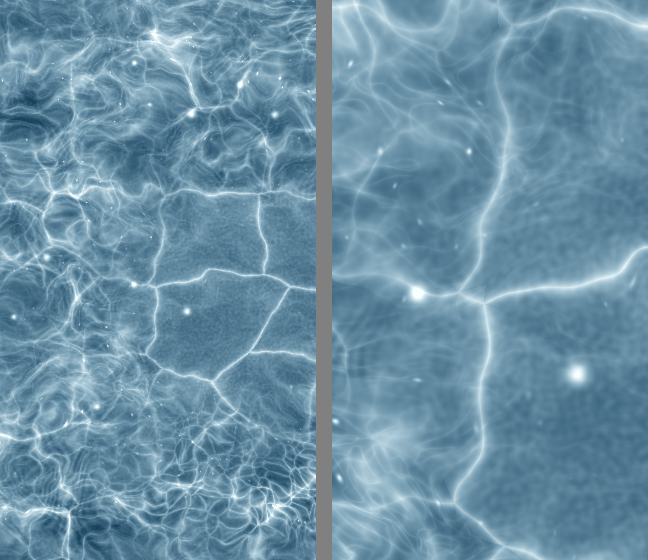
Left, the full canvas; right, a detail of the centre.
Write a Shadertoy shader that draws this texture.

```glsl
// Sunlit pool water: warped cellular caustics over a calm sandy patch,
// pebble-like small cells below, ridged streaks and ripple contours around,
// with scattered sun glints. One tone value is mapped to a blue ramp.

#define BASE_TONE 0.165
#define CALM_TONE 0.275
#define STREAK_GAIN 0.40
#define RIPPLE_GAIN 0.045
#define BIG_CELLS vec2(3.4, 4.2)
#define MID_CELLS 8.5
#define PEBBLE_CELLS 21.0
#define BIG_LIGHT 0.46
#define MID_LIGHT 0.24
#define PEBBLE_LIGHT 0.30
#define GRAIN 0.07

vec2 hash2(vec2 p) {
    vec3 h = fract(p.xyx * vec3(0.1031, 0.1030, 0.0973));
    h += dot(h, h.yzx + 33.33);
    return fract((h.xx + h.yz) * h.zy);
}

float cornerSlope(vec2 cell, vec2 corner, vec2 f) {
    return dot(2.0 * hash2(cell + corner) - 1.0, f - corner);
}

// Gradient noise around zero
float noise(vec2 p) {
    vec2 i = floor(p), f = p - i;
    vec2 u = f * f * f * (f * (f * 6.0 - 15.0) + 10.0);
    float low = mix(cornerSlope(i, vec2(0, 0), f), cornerSlope(i, vec2(1, 0), f), u.x);
    float high = mix(cornerSlope(i, vec2(0, 1), f), cornerSlope(i, vec2(1, 1), f), u.x);
    return mix(low, high, u.y);
}

const mat2 TURN = mat2(0.8, 0.6, -0.6, 0.8);

float fbm(vec2 p) {
    float sum = 0.0, amp = 0.6;
    for (int i = 0; i < 4; i++) {
        sum += amp * noise(p);
        p = TURN * p * 2.03 + 5.7;
        amp *= 0.5;
    }
    return sum;
}

// Distance to the border between the two nearest cell centres
float cellEdge(vec2 p) {
    vec2 i = floor(p), f = p - i;
    vec2 near = vec2(4.0), second = vec2(5.0);
    for (int y = -1; y <= 1; y++)
    for (int x = -1; x <= 1; x++) {
        vec2 g = vec2(x, y);
        vec2 r = g + 0.08 + 0.84 * hash2(i + g) - f;
        if (dot(r, r) < dot(near, near)) { second = near; near = r; }
        else if (dot(r, r) < dot(second, second)) second = r;
    }
    return max(dot(0.5 * (near + second), normalize(second - near)), 0.0);
}

// Thin bright line with a faint halo
float caustic(vec2 p, float width) {
    float d = cellEdge(p);
    return exp(-d / width) + 0.28 * exp(-d / (4.5 * width));
}

// Ridged octaves, each bent by the one before
float streaks(vec2 p) {
    float sum = 0.0, amp = 0.46;
    vec2 s = p * vec2(5.0, 7.5);
    for (int i = 0; i < 4; i++) {
        float n = noise(s) - 0.06;
        sum += amp * exp(-9.0 * abs(n));
        s = TURN * s * 1.9 + 0.9 * n + 11.3;
        amp *= 0.72;
    }
    return sum;
}

float glints(vec2 p, float cells, float share) {
    vec2 i = floor(p * cells), f = fract(p * cells);
    vec2 h = hash2(i + 71.0), centre = 0.3 + 0.4 * hash2(i + 19.0);
    float radius = mix(0.06, 0.13, h.y);
    vec2 d = (f - centre) / radius;
    return step(h.x, share) * exp(-dot(d, d));
}

float zone(vec2 p, vec2 centre, vec2 size) {
    return 1.0 - smoothstep(0.55, 1.15, length((p - centre) / size));
}

void mainImage(out vec4 fragColor, in vec2 fragCoord) {
    vec2 p = fragCoord / iResolution.x;

    // Surface bending
    vec2 bend = vec2(fbm(p * 2.6 + 3.1), fbm(p * 2.6 + 17.4));
    vec2 shake = vec2(noise(p * 13.0), noise(p * 13.0 + 8.5));
    vec2 q = p + 0.16 * bend + 0.018 * shake;

    // Regions
    float calm = zone(q, vec2(0.78, 0.82), vec2(0.40, 0.42));
    float pebbles = zone(q, vec2(0.70, 0.27), vec2(0.48, 0.27));
    float shade = zone(q, vec2(0.05, 1.43), vec2(0.13, 0.10))
                + zone(q, vec2(0.28, 0.09), vec2(0.15, 0.12));
    float band = exp(-9.0 * abs(noise(q * vec2(1.7, 2.9) + 4.6)));
    float patchy = smoothstep(-0.25, 0.3, fbm(p * 3.1 + 40.0));

    // Streaks and ripple contours
    float rough = streaks(q) * (0.72 + 0.75 * band) * (1.0 - 0.35 * pebbles);
    float rings = sin(85.0 * noise(q * 4.2 + 9.0) + 30.0 * p.y);
    float tone = BASE_TONE + STREAK_GAIN * rough + RIPPLE_GAIN * rings * patchy;
    tone = mix(tone, CALM_TONE + 0.10 * rough, 0.85 * calm);
    tone += 0.13 * fbm(p * 3.3 + 60.0) - 0.13 * shade;

    // Caustic networks
    float big = caustic(q * BIG_CELLS + 2.3, 0.022);
    float mid = caustic(q * MID_CELLS + 0.4 * shake, 0.045);
    float small = caustic((q + 0.012 * shake) * PEBBLE_CELLS, 0.085);
    tone += BIG_LIGHT * big * mix(0.25 + 0.5 * patchy, 0.85, calm);
    tone += MID_LIGHT * mid * (0.2 + 0.8 * patchy) * (1.0 - 0.9 * calm);
    tone += PEBBLE_LIGHT * (small - 0.25) * pebbles * (0.35 + 0.8 * patchy);

    // Sun glints and sand grain
    tone += 0.65 * glints(p, 11.0, 0.06);
    tone += 0.50 * glints(q, 34.0, 0.09) * (0.3 + band) * (1.0 - 0.7 * calm);
    tone += GRAIN * noise(p * 105.0) * (0.7 + 0.6 * calm);

    // Blue ramp from deep water to white
    tone = clamp(tone, 0.10, 0.97);
    float bow = (tone - 0.19) * (0.71 - tone);
    vec3 color = vec3(tone, 0.18 + 0.9 * tone + 0.25 * bow, 0.30 + 0.8 * tone + 0.35 * bow);
    fragColor = vec4(clamp(color, 0.0, 1.0), 1.0);
}
```
